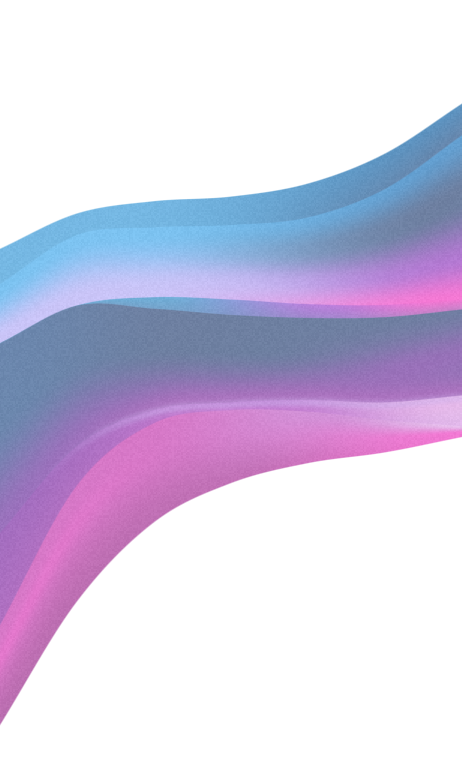
Reproduce this background procedurally as a Shadertoy shader.

```glsl
// Flowing satin ribbon in blue, slate and pink sweeping across a white page.
// Smooth curves through a few heights bound the folds; each fold is shaded
// by its position along and across the ribbon, then glows and grain are added.

const vec3 WHITE = vec3(1.0);
const vec3 SKY = vec3(0.46, 0.72, 0.89);
const vec3 STEEL = vec3(0.36, 0.58, 0.76);
const vec3 SLATE = vec3(0.43, 0.50, 0.63);
const vec3 LAVENDER = vec3(0.79, 0.77, 0.97);
const vec3 VIOLET = vec3(0.64, 0.43, 0.75);
const vec3 ORCHID = vec3(0.84, 0.47, 0.78);
const vec3 MAUVE = vec3(0.73, 0.43, 0.69);
const vec3 PINK = vec3(0.96, 0.47, 0.83);
const vec3 PEARL = vec3(0.94, 0.82, 0.96);

// Cubic curve through seven evenly spaced heights, x from 0 to 1.
float curve(float x, float h[7]) {
    float s = clamp(x, 0.0, 1.0) * 6.0;
    int i = min(int(s), 5);
    float t = s - float(i);
    float a = h[i], b = h[i + 1];
    float before = i > 0 ? h[i - 1] : 2.0 * a - b;
    float after = i < 5 ? h[i + 2] : 2.0 * b - a;
    float ma = 0.5 * (b - before), mb = 0.5 * (after - a);
    return a + t * (ma + t * (3.0 * (b - a) - 2.0 * ma - mb
             + t * (2.0 * (a - b) + ma + mb)));
}

// Antialiased coverage of the area below an edge.
float below(float y, float edge) {
    float d = edge - y;
    float w = max(fwidth(d), 1e-5) * 0.75;
    return smoothstep(-w, w, d);
}

// Position across a fold: 0 at its upper edge, 1 at its lower edge.
float across(float y, float upper, float lower) {
    return clamp((upper - y) / max(upper - lower, 0.004), 0.0, 1.0);
}

float glow(float d, float width) {
    return exp(-d * d / (width * width));
}

float hash(vec2 p) {
    vec3 q = fract(vec3(p.xyx) * 0.1031);
    q += dot(q, q.yzx + 33.33);
    return fract((q.x + q.y) * q.z);
}

// Blue veil along the top.
vec3 veilColor(float x, float t) {
    vec3 c = mix(SKY, STEEL, smoothstep(0.25, 0.95, x));
    return mix(c, SLATE, 0.65 * t * smoothstep(0.45, 1.0, x));
}

// Broad fold: sky to lavender on the left, slate to pink on the right.
vec3 upperColor(float x, float t) {
    vec3 left = mix(SKY * 1.06, LAVENDER, smoothstep(0.1, 0.9, t));
    vec3 right = mix(STEEL * 1.08, SLATE, smoothstep(0.0, 0.35, t));
    right = mix(right, VIOLET * 1.1, smoothstep(0.4, 0.78, t));
    right = mix(right, PINK, smoothstep(0.75, 1.0, t));
    vec3 c = mix(left, right, smoothstep(0.3, 0.95, x));
    return mix(c, LAVENDER, 0.45 * glow(x - 0.5, 0.25) * glow(t - 0.82, 0.2));
}

// Thin sliver tucked beneath the broad fold.
vec3 sliverColor(float x, float t) {
    vec3 c = mix(SKY * 0.95, VIOLET * 1.15, smoothstep(0.35, 0.72, x));
    c = mix(c, PINK, smoothstep(0.7, 0.95, x));
    return mix(c, SLATE * 1.15, 0.4 * t);
}

// Shadowed centre, turning violet toward its lower edge.
vec3 centreColor(float x, float t) {
    vec3 c = mix(SLATE * vec3(0.98, 1.06, 1.08), SLATE, smoothstep(0.0, 0.4, x));
    c = mix(c, VIOLET, 0.85 * smoothstep(0.4, 1.0, t));
    float sheen = glow(t - 0.62 + 0.7 * (x - 0.85), 0.32);
    return mix(c, VIOLET, 0.75 * sheen * smoothstep(0.55, 0.9, x));
}

// Narrow violet fold opening into a pearly highlight.
vec3 foldColor(float x, float t) {
    vec3 c = mix(VIOLET, VIOLET * 1.1, smoothstep(0.1, 0.5, x));
    c = mix(c, ORCHID, 0.25 * t);
    return mix(c, PEARL, smoothstep(0.55, 1.0, x) * (1.0 - 0.3 * t));
}

// Pink lower sweep with a bright streak near its left end.
vec3 lowerColor(float x, float t) {
    vec3 c = mix(ORCHID, MAUVE, smoothstep(0.25, 1.0, t) * (1.0 - 0.5 * x));
    c = mix(c, PINK, 0.45 * glow(t - 0.34, 0.14) * (1.0 - smoothstep(0.0, 0.4, x)));
    c = mix(c, LAVENDER, 0.4 * (1.0 - t) * smoothstep(0.3, 0.7, x));
    c = mix(c, PINK, 0.9 * smoothstep(0.5, 1.0, x) * smoothstep(0.0, 0.6, t));
    return mix(c, PEARL, 0.75 * smoothstep(0.7, 1.0, x) * (1.0 - smoothstep(0.0, 0.6, t)));
}

void mainImage(out vec4 fragColor, in vec2 fragCoord) {
    vec2 uv = fragCoord / iResolution.xy;
    float x = uv.x, y = uv.y;

    // Fold edges, from top to bottom.
    float top = curve(x, float[7](0.676, 0.722, 0.738, 0.744, 0.761, 0.800, 0.865));
    float veil = curve(x, float[7](0.630, 0.694, 0.704, 0.707, 0.717, 0.754, 0.824));
    float seam = curve(x, float[7](0.553, 0.602, 0.613, 0.610, 0.604, 0.603, 0.611));
    float sliver = curve(x, float[7](0.553, 0.602, 0.598, 0.590, 0.586, 0.587, 0.597));
    float ridge = curve(x, float[7](0.306, 0.419, 0.466, 0.476, 0.479, 0.476, 0.485));
    float fold = curve(x, float[7](0.186, 0.368, 0.449, 0.466, 0.464, 0.453, 0.445));
    float base = curve(x, float[7](0.056, 0.217, 0.320, 0.371, 0.397, 0.411, 0.431));

    // Paint each fold over the one above it.
    vec3 color = veilColor(x, across(y, top, veil));
    color = mix(color, upperColor(x, across(y, veil, seam)), below(y, veil));
    color = mix(color, sliverColor(x, across(y, seam, sliver)), below(y, seam));
    color = mix(color, centreColor(x, across(y, sliver, ridge)), below(y, sliver));
    color = mix(color, foldColor(x, across(y, ridge, fold)), below(y, ridge));
    color = mix(color, lowerColor(x, across(y, fold, base)), below(y, fold));

    // Soft light along the ridge, and fine grain.
    float lit = smoothstep(0.05, 0.4, x);
    color = mix(color, LAVENDER, 0.5 * lit * glow(y - ridge + 0.003, 0.006));
    color = mix(color, ORCHID, 0.25 * lit * glow(y - ridge, 0.022));
    color += 0.035 * (hash(floor(uv * vec2(308.0, 512.0))) - 0.5);

    float ribbon = below(y, top) * (1.0 - below(y, base));
    fragColor = vec4(mix(WHITE, clamp(color, 0.0, 1.0), ribbon), 1.0);
}
```
